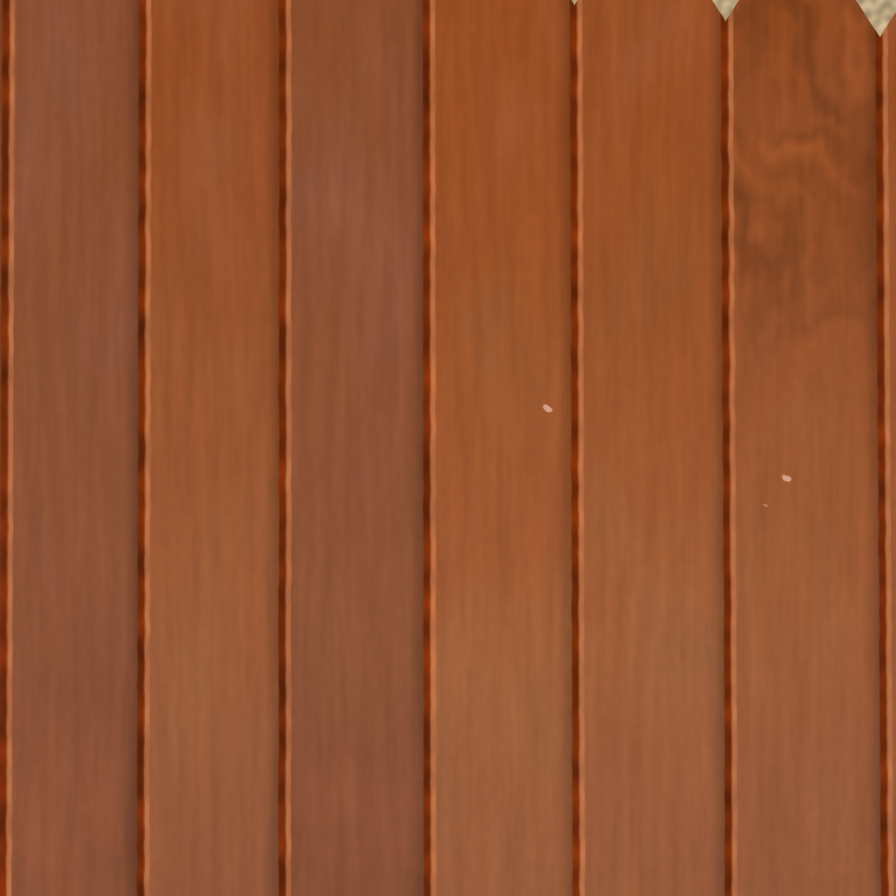
Write a Shadertoy shader that draws this texture.

```glsl
#define FIRST_SEAM 0.0065
#define BOARD_WIDTH 0.1510
#define WIDTH_GROWTH 0.0020
#define GROOVE_HALF 0.0037
#define BEAD_HALF 0.0026
#define BLOTCH_AMOUNT 0.10
#define GRAIN_AMOUNT 0.07
#define CHIP_SIZE 0.0070

const vec3 RICH = vec3(0.605, 0.305, 0.130);
const vec3 PALE = vec3(0.650, 0.400, 0.250);
const vec3 DULL = vec3(0.535, 0.315, 0.215);
const vec3 GROOVE = vec3(0.440, 0.155, 0.025);
const vec3 BEAD = vec3(0.740, 0.440, 0.270);
const vec3 CHIP = vec3(0.860, 0.660, 0.550);
const vec3 BACKING = vec3(0.720, 0.640, 0.500);

// Greyness of each board, left to right, with a sliver at either end
const float DULLNESS[8] = float[8](0.5, 0.85, 0.3, 0.8, 0.1, 0.15, 0.25, 0.3);

vec2 hashGradient(vec2 cell) {
    vec3 q = fract(cell.xyx * vec3(0.1031, 0.1030, 0.0973));
    q += dot(q, q.yzx + 33.33);
    float angle = 6.28318 * fract((q.x + q.y) * q.z);
    return vec2(cos(angle), sin(angle));
}

float gradientNoise(vec2 p) {
    vec2 i = floor(p), f = p - i;
    vec2 u = f * f * f * (f * (f * 6.0 - 15.0) + 10.0);
    vec2 e = vec2(0.0, 1.0);
    float low = mix(dot(hashGradient(i), f),
                    dot(hashGradient(i + e.yx), f - e.yx), u.x);
    float high = mix(dot(hashGradient(i + e.xy), f - e.xy),
                     dot(hashGradient(i + e.yy), f - e.yy), u.x);
    return mix(low, high, u.y);
}

float fbm(vec2 p) {
    float sum = 0.0, amplitude = 1.0;
    for (int k = 0; k < 4; k++) {
        sum += amplitude * gradientNoise(p);
        p = p * 2.03 + 17.7;
        amplitude *= 0.5;
    }
    return sum;
}

// Boards widen slightly from left to right
float seamX(float n) {
    return FIRST_SEAM + n * (BOARD_WIDTH + WIDTH_GROWTH * n);
}

float boardCoord(float x) {
    float disc = BOARD_WIDTH * BOARD_WIDTH + 4.0 * WIDTH_GROWTH * (x - FIRST_SEAM);
    return (sqrt(disc) - BOARD_WIDTH) / (2.0 * WIDTH_GROWTH);
}

float band(float d, float halfWidth, float soft) {
    return 1.0 - smoothstep(halfWidth - soft, halfWidth + soft, abs(d));
}

vec3 woodColor(vec2 uv, float board) {
    vec2 p = uv + vec2(board * 3.7, board * 1.9);
    float blotch = fbm(p * vec2(9.0, 4.5));
    float grain = fbm(p * vec2(75.0, 6.0));
    float mottle = gradientNoise(p * vec2(110.0, 65.0));

    float richness = smoothstep(0.0, 0.95, uv.y + 0.35 * blotch);
    vec3 col = mix(PALE, RICH, richness);
    float lowFade = 0.35 * (1.0 - smoothstep(0.0, 0.35, uv.y));
    float dullness = DULLNESS[int(clamp(board + 1.0, 0.0, 7.0))];
    col = mix(col, DULL, clamp(dullness + lowFade + 0.5 * blotch, 0.0, 1.0));

    // Curved figure near the top of the sixth board
    float figure = gradientNoise(vec2(uv.x * 9.0, uv.y * 17.0 + 3.0 * blotch + uv.x * 12.0));
    float figured = band(board - 5.0, 0.5, 0.1) * smoothstep(0.5, 0.75, uv.y);
    float shade = BLOTCH_AMOUNT * blotch + GRAIN_AMOUNT * grain + 0.03 * mottle;
    return col * (1.0 + shade + figured * (0.22 * figure - 0.05));
}

void mainImage(out vec4 fragColor, in vec2 fragCoord) {
    vec2 uv = fragCoord / iResolution.xy;
    float soft = max(0.0012, 0.8 / iResolution.y);

    // Seams fan out a little toward the bottom
    float x = uv.x - mix(-0.004, 0.007, uv.x) * (0.6 - uv.y);
    float coord = boardCoord(x);
    float seam = floor(coord + 0.5);
    float d = x - seamX(seam) + 0.0012 * gradientNoise(vec2(seam * 7.3, uv.y * 45.0));
    vec3 col = woodColor(uv, floor(coord));

    // Soft shade before the groove, then groove and lit bead
    float wear = gradientNoise(vec2(seam * 5.1 + 0.4, uv.y * 32.0));
    col *= 1.0 - 0.20 * smoothstep(-0.024, -0.002, d) * step(d, 0.0);
    col = mix(col, BEAD * (1.0 + 0.2 * wear), 0.8 * band(d - 0.006, BEAD_HALF, soft * 1.3));
    col = mix(col, GROOVE * (1.0 + 0.5 * wear), 0.92 * band(d + 0.0015, GROOVE_HALF, soft * 1.3));

    // Notches at the top, deeper toward the right
    float depth = max(0.0, 0.018 * (seam - 3.7));
    float notch = 0.65 * (uv.y - 1.0 + depth) - abs(d);
    vec3 backing = BACKING * (1.0 + 0.35 * gradientNoise(uv * 90.0));
    col = mix(col, backing, smoothstep(-soft, soft, notch));

    // Small slanted chips
    for (int k = 0; k < 3; k++) {
        float t = float(k), bend = t * (t - 1.0);
        vec2 q = uv - vec2(0.611 + 0.267 * t - 0.1455 * bend, 0.544 - 0.078 * t + 0.024 * bend);
        q = vec2(q.x - 0.6 * q.y, (q.y + 0.6 * q.x) * 1.6);
        float size = CHIP_SIZE * (1.0 - 0.25 * bend);
        float edge = length(q) + 0.002 * gradientNoise(uv * 200.0) - size;
        col = mix(col, CHIP, (0.9 - 0.2 * bend) * (1.0 - smoothstep(-2.0 * soft, soft, edge)));
    }
    fragColor = vec4(clamp(col, 0.0, 1.0), 1.0);
}
```
